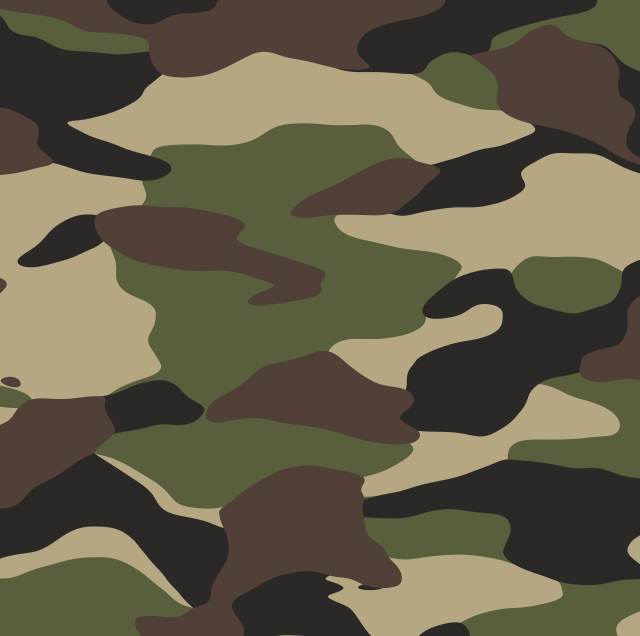
Reproduce this pattern procedurally as a WebGL 1 fragment shader.

```glsl
precision highp float;
// Four-colour woodland camouflage: flat, smooth-edged horizontal patches.
// Jittered soft grains build one field per colour on a warped plane;
// the fields are then stacked as layers: green, tan, black, brown.
uniform vec2 u_resolution;

#define GRAIN_SIZE vec2(0.205, 0.083)      // grain spacing, in canvas heights
#define JITTER 0.72                        // scatter of the grain centres
#define TILT 0.9                           // range of the grain slant
#define FALLOFF 2.1                        // compactness of a grain
#define TONGUES 0.105                      // sideways warp that draws out fingers
#define WAVES 0.036                        // vertical warp that bends the bands
#define RIPPLE 0.016                       // fine warp of the outlines
#define LAYER_BIAS vec3(0.74, 0.83, 0.96)  // size balance of brown, black, tan
#define SEED 17.0

const vec3 BLACK = vec3(0.170, 0.160, 0.157);
const vec3 GREEN = vec3(0.350, 0.370, 0.235);
const vec3 TAN   = vec3(0.710, 0.655, 0.510);
const vec3 BROWN = vec3(0.312, 0.252, 0.217);

vec2 hash2(vec2 p) {
  vec3 q = fract((p.xyx + SEED) * vec3(0.1031, 0.1030, 0.0973));
  q += dot(q, q.yzx + 33.33);
  return fract((q.xx + q.yz) * q.zy);
}

// Smooth two-channel noise in -1..1.
vec2 noise2(vec2 p) {
  vec2 i = floor(p), f = p - i;
  f = f * f * f * (f * (f * 6.0 - 15.0) + 10.0);
  vec2 low  = mix(hash2(i), hash2(i + vec2(1.0, 0.0)), f.x);
  vec2 high = mix(hash2(i + vec2(0.0, 1.0)), hash2(i + 1.0), f.x);
  return 2.0 * mix(low, high, f.y) - 1.0;
}

vec2 warp(vec2 p) {
  vec2 broad = noise2(p * vec2(4.5, 14.0) + 40.0);
  vec2 bend  = noise2(p * vec2(6.5, 5.0) + 80.0);
  vec2 fine  = noise2(p * vec2(13.0, 23.0) + 120.0);
  return p + vec2(TONGUES * broad.x, WAVES * bend.y) + RIPPLE * fine * vec2(1.6, 0.7);
}

// Every 2x2 block of grains holds each colour once, in shuffled order.
float grainColour(vec2 cell) {
  vec2 block = floor(cell * 0.5);
  vec2 inside = cell - 2.0 * block;
  vec2 shuffle = hash2(block + 211.0);
  float slot = inside.x + 2.0 * inside.y;
  if (slot > 1.5 && shuffle.x > 0.5) slot = 5.0 - slot;
  return mod(slot + floor(shuffle.y * 4.0), 4.0);
}

// Strength of brown, black, tan and green at a point.
vec4 colourFields(vec2 p) {
  vec2 g = warp(p) / GRAIN_SIZE;
  vec2 home = floor(g);
  vec4 fields = vec4(1e-5);
  for (int y = -2; y <= 2; y++) {
    for (int x = -2; x <= 2; x++) {
      vec2 cell = home + vec2(float(x), float(y));
      vec2 shape = hash2(cell + 307.0);
      vec2 d = g - cell - 0.5 - JITTER * (hash2(cell) - 0.5);
      d.y += d.x * TILT * (shape.x - 0.5);
      float strength = mix(0.7, 1.3, shape.y) * exp(-FALLOFF * dot(d, d));
      vec4 isColour = 1.0 - step(0.5, abs(vec4(0.0, 1.0, 2.0, 3.0) - grainColour(cell)));
      fields += strength * isColour;
    }
  }
  return fields;
}

// Signed fields of the brown, black and tan layers, positive inside.
vec3 layers(vec2 p) {
  vec4 f = colourFields(p);
  f = f * f * f;
  vec3 below = vec3(f.y + f.z + f.w, f.z + f.w, f.w);
  return log(f.xyz / (LAYER_BIAS * below));
}

void main() {
  float pixel = 1.0 / u_resolution.y;
  vec2 p = gl_FragCoord.xy * pixel;

  // Field slope per pixel turns each layer into edge coverage.
  vec3 here = layers(p);
  vec3 dx = layers(p + vec2(pixel, 0.0)) - here;
  vec3 dy = layers(p + vec2(0.0, pixel)) - here;
  vec3 cover = clamp(0.5 + here / (sqrt(dx * dx + dy * dy) + 1e-4), 0.0, 1.0);

  vec3 colour = mix(GREEN, TAN, cover.z);
  colour = mix(colour, BLACK, cover.y);
  colour = mix(colour, BROWN, cover.x);
  gl_FragColor = vec4(colour, 1.0);
}
```
